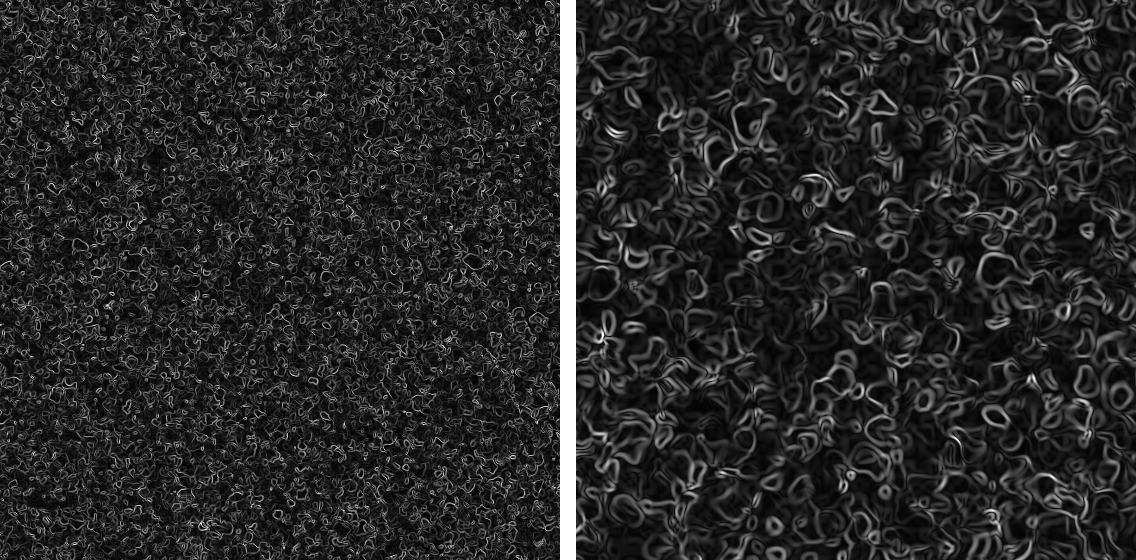
Left, the full canvas; right, a detail of the centre.
This texture is drawn by a WebGL 2 fragment shader. Its source:

```glsl
#version 300 es
precision highp float;

uniform vec2 u_resolution;
out vec4 fragColor;

float hash(vec2 p) {
    return fract(sin(dot(p, vec2(127.1, 311.7))) * 43758.5453);
}

vec3 hash3(vec2 p) {
    vec3 q = vec3(dot(p, vec2(269.5, 183.3)),
                  dot(p, vec2(419.2, 371.9)),
                  dot(p, vec2(97.3, 157.1)));
    return fract(sin(q) * 43758.5453);
}

float noise(vec2 p) {
    vec2 i = floor(p), f = fract(p);
    f = f * f * (3.0 - 2.0 * f);
    return mix(mix(hash(i), hash(i + vec2(1, 0)), f.x),
               mix(hash(i + vec2(0, 1)), hash(i + vec2(1, 1)), f.x), f.y);
}

// Lays one grid of scattered, soft-edged oval grains over the given tone
float layGrains(float tone, vec2 p, float count, float chance, float seed) {
    vec2 cell = floor(p * count);
    for (int y = -1; y <= 1; y++) {
        for (int x = -1; x <= 1; x++) {
            vec2 id = cell + vec2(x, y);
            vec2 key = id + seed * 17.0;
            if (hash(key) > chance) continue;

            vec3 rnd = hash3(key);
            vec2 offset = p * count - id - rnd.xy;
            float angle = rnd.z * 6.283;
            float c = cos(angle), s = sin(angle);
            offset = mat2(c, -s, s, c) * offset;
            offset.y *= 1.0 + 0.45 * fract(rnd.z * 7.0);

            float radius = mix(0.22, 0.52, fract(rnd.x * 13.0));
            float inside = (radius - length(offset)) / count;
            float grainTone = pow(hash(key + 51.3), 1.4);
            tone = mix(tone, grainTone,
                       0.88 * smoothstep(-0.0025, 0.0025, inside));
        }
    }
    return tone;
}

// Tone of the heaped grains, from coarse to fine
float grainField(vec2 p) {
    vec2 warp = vec2(noise(p * 90.0), noise(p * 90.0 + 31.7)) - 0.5;
    vec2 q = p + 0.009 * warp;
    float tone = 0.5 * noise(p * 60.0);
    float count = 30.0;
    for (int i = 0; i < 5; i++) {
        float level = float(i);
        tone = layGrains(tone, q, count, 0.85 - 0.1 * level, level);
        count *= 1.4;
    }
    // A few broad grains lie on top of the heap
    tone = layGrains(tone, q, 24.0, 0.04, 7.0);
    return tone + 0.25 * noise(p * 175.0);
}

void main() {
    vec2 p = gl_FragCoord.xy / u_resolution;

    // Outlines are the steepness of the tone
    float reach = 0.001;
    float here = grainField(p);
    vec2 slope = vec2(grainField(p + vec2(reach, 0)) - here,
                      grainField(p + vec2(0, reach)) - here) / reach;
    float glow = length(slope) * 0.002 + 0.012;

    fragColor = vec4(vec3(min(glow, 1.0)), 1.0);
}
```
